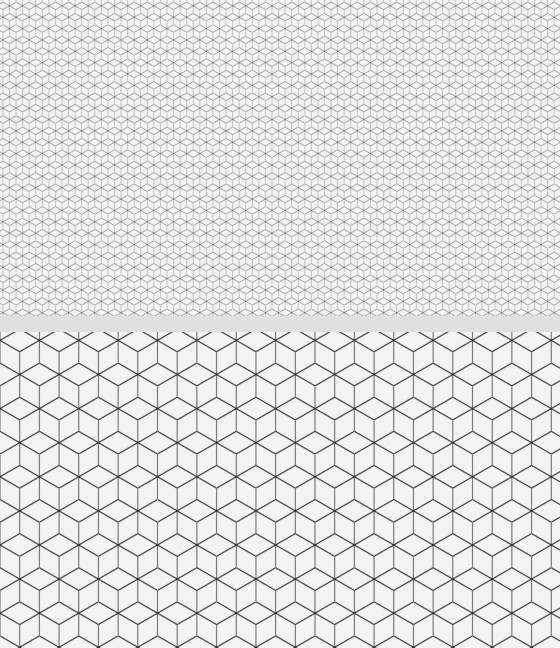
Top, the full canvas; bottom, a detail of the centre.
Write a Shadertoy shader that draws this pattern.

```glsl
// Fine line drawing of stacked cubes (tumbling blocks) on pale grey paper.
// Each point is folded into the hexagon round its nearest six-way crossing;
// three lines through the centre of that hexagon draw every cube edge.

#define CUBES_ACROSS 42.667
#define PHASE vec2(-0.111, 0.336)   // a crossing, in cubes from the centre
#define SLANT_WIDTH 0.026           // line widths, in cubes
#define UPRIGHT_WIDTH 0.017
#define PAPER vec3(0.957)
#define INK vec3(0.10)

const float SQRT3 = 1.7320508;

// Offset from the nearest point of a triangular lattice of unit spacing.
vec2 foldToCrossing(vec2 p) {
    vec2 size = vec2(1.0, SQRT3);
    vec2 a = mod(p + 0.5 * size, size) - 0.5 * size;
    vec2 b = mod(p, size) - 0.5 * size;
    return dot(a, a) < dot(b, b) ? a : b;
}

// Integral of a tent filter one pixel in radius.
float tentIntegral(float x, float pixel) {
    float t = clamp(x / pixel, -1.0, 1.0);
    return 0.5 + t - 0.5 * t * abs(t);
}

// Share of the filter covered by a line; keeps its weight below one pixel.
float lineCoverage(float dist, float width, float pixel) {
    return tentIntegral(dist + 0.5 * width, pixel)
         - tentIntegral(dist - 0.5 * width, pixel);
}

void mainImage(out vec4 fragColor, in vec2 fragCoord) {
    float pixel = CUBES_ACROSS / iResolution.x;
    vec2 p = (fragCoord - 0.5 * iResolution.xy) * pixel;
    vec2 q = foldToCrossing(p - PHASE);

    // One upright and two slanted lines meet at each crossing.
    vec2 slantNormal = vec2(0.5, 0.5 * SQRT3);
    float upright = lineCoverage(q.x, UPRIGHT_WIDTH, pixel);
    float falling = lineCoverage(dot(q, slantNormal), SLANT_WIDTH, pixel);
    float rising = lineCoverage(dot(q, slantNormal * vec2(-1.0, 1.0)), SLANT_WIDTH, pixel);

    float ink = 1.0 - (1.0 - upright) * (1.0 - falling) * (1.0 - rising);
    fragColor = vec4(mix(PAPER, INK, ink), 1.0);
}
```
